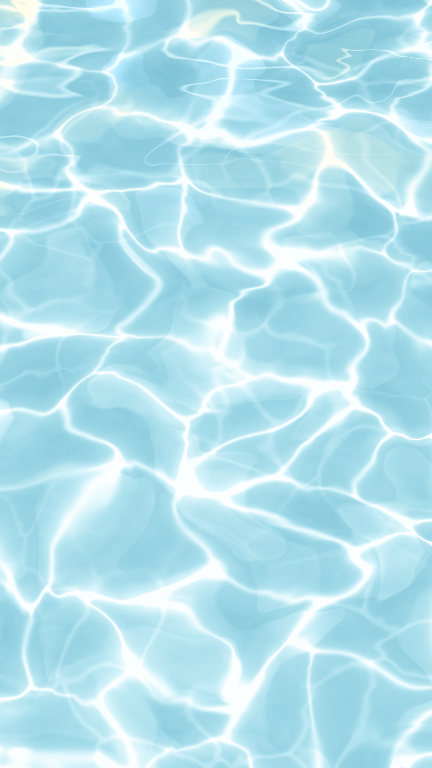
Reproduce this texture procedurally as a Shadertoy shader.

```glsl
const vec3 DEEP = vec3(0.47, 0.74, 0.82);
const vec3 AQUA = vec3(0.735, 0.946, 0.99);
const vec3 GLARE = vec3(1.0);
const float CELLS = 4.2;          // light cells across the width
const float BASE_LIGHT = 0.155;   // tone of the unlit water
const float MOTTLE = 0.24;        // slow tone variation
const float GLOW_WIDTH = 0.12;    // halo around the light lines
const float GLOW_LIGHT = 0.23;
const float LINE_LIGHT = 0.50;
const float FAINT_LIGHT = 0.17;   // second, weaker web
const float SHEET_LIGHT = 0.20;   // pale folded patches
const float NODE_LIGHT = 0.22;
const float RIPPLE_LIGHT = 0.45;  // surface streaks at the far end
const float GRAIN = 0.025;

vec2 hash2(vec2 p) {
    vec3 q = fract(p.xyx * vec3(0.1031, 0.1030, 0.0973));
    q += dot(q, q.yzx + 33.33);
    return fract((q.xx + q.yz) * q.zy);
}

// Two independent channels of smooth value noise
vec2 noise2(vec2 p) {
    vec2 i = floor(p), f = fract(p);
    f = f * f * f * (f * (f * 6.0 - 15.0) + 10.0);
    return mix(mix(hash2(i), hash2(i + vec2(1, 0)), f.x),
               mix(hash2(i + vec2(0, 1)), hash2(i + vec2(1, 1)), f.x), f.y);
}

float fbm(vec2 p) {
    float sum = 0.0, amp = 0.5;
    for (int i = 0; i < 4; i++) {
        sum += amp * noise2(p).x;
        p = mat2(1.6, 1.2, -1.2, 1.6) * p + 7.3;
        amp *= 0.5;
    }
    return sum / 0.9375;
}

vec2 warp(vec2 p) {
    p += 0.75 * (noise2(p * 0.9 + 3.1) - 0.5);
    p += 0.30 * (noise2(p * 2.3 + 11.7) - 0.5);
    return p + 0.09 * (noise2(p * 5.5 + 5.9) - 0.5);
}

// Voronoi borders summed as light: x = sharp line, y = soft halo
vec2 causticWeb(vec2 p, float lineWidth) {
    vec2 cell = floor(p), f = fract(p);
    vec2 nearest = vec2(0.0), nearestCell = vec2(0.0);
    float best = 9.0;
    for (int y = -1; y <= 1; y++)
    for (int x = -1; x <= 1; x++) {
        vec2 o = vec2(x, y);
        vec2 r = o + 0.08 + 0.84 * hash2(cell + o) - f;
        float d = dot(r, r);
        if (d < best) { best = d; nearest = r; nearestCell = o; }
    }
    vec2 light = vec2(0.0);
    for (int y = -2; y <= 2; y++)
    for (int x = -2; x <= 2; x++) {
        vec2 o = nearestCell + vec2(x, y);
        if (x == 0 && y == 0) continue;
        vec2 r = o + 0.08 + 0.84 * hash2(cell + o) - f;
        float d = dot(0.5 * (nearest + r), normalize(r - nearest));
        float k = d / lineWidth;
        light += vec2(exp(-k * k), exp(-d / GLOW_WIDTH));
    }
    return light;
}

void mainImage(out vec4 fragColor, in vec2 fragCoord) {
    vec2 uv = fragCoord / iResolution.x;
    float far = fragCoord.y / iResolution.y;

    // Cells flatten towards the far end of the pool
    vec2 p = vec2(uv.x * CELLS, uv.y * (4.3 + 0.7 * uv.y)) + 20.0;
    vec2 w = warp(p);

    // Main and faint webs of light, with varying width and strength
    vec2 vary = noise2(p * 1.3 + 41.0);
    vec2 web = causticWeb(w, mix(0.022, 0.085, vary.x * vary.x));
    vec2 faint = causticWeb(warp(p * 1.15 + 57.0), 0.045);
    float lines = min(web.x, 1.4) * mix(0.35, 1.0, vary.y);
    float halo = min(web.y, 2.0);
    float faintLines = min(faint.x, 1.2) * smoothstep(0.25, 0.75, noise2(p * 0.8 + 9.0).x);

    // Pale sheets hugging the lines
    vec2 fold = noise2(w * vec2(1.7, 1.5) + 71.0);
    float sheet = smoothstep(0.60, 0.66, fold.x) * (0.35 + 0.65 * min(halo, 1.0));
    sheet += 0.5 * smoothstep(0.64, 0.69, fold.y);
    float node = smoothstep(1.25, 2.0, halo) * vary.x;

    // Flat streaks on the surface, mostly far left
    float streak = noise2(warp(p * vec2(1.0, 1.7) + 90.0) * vec2(1.4, 2.2)).x;
    float farLeft = smoothstep(0.70, 0.95, far + 0.12 * (0.5 - uv.x));
    float ripple = smoothstep(0.07, 0.0, abs(streak - 0.55)) * farLeft;

    // Gather the tone
    float tone = BASE_LIGHT + MOTTLE * (fbm(p * 1.4 + 31.0) - 0.5);
    tone += 0.09 * (fbm(w * vec2(5.0, 8.0)) - 0.5);
    tone += GLOW_LIGHT * halo * mix(0.6, 1.1, vary.y) + LINE_LIGHT * lines;
    tone += FAINT_LIGHT * faintLines + SHEET_LIGHT * sheet + NODE_LIGHT * node;
    tone += RIPPLE_LIGHT * ripple + 0.04 - 0.10 * far * far;
    tone += GRAIN * (hash2(floor(uv * 288.0)).x - 0.5);
    tone = clamp(tone, 0.0, 0.96);

    // Quadratic ramp from deep water to glare
    vec3 color = mix(mix(DEEP, AQUA, tone), mix(AQUA, GLARE, tone), tone);

    // Slight prismatic fringe on the far highlights
    float fringe = (sheet + ripple) * smoothstep(0.55, 0.9, far) * (fold.y - 0.5);
    color += fringe * vec3(0.08, 0.0, -0.10);
    fragColor = vec4(clamp(color, 0.0, 1.0), 1.0);
}
```
